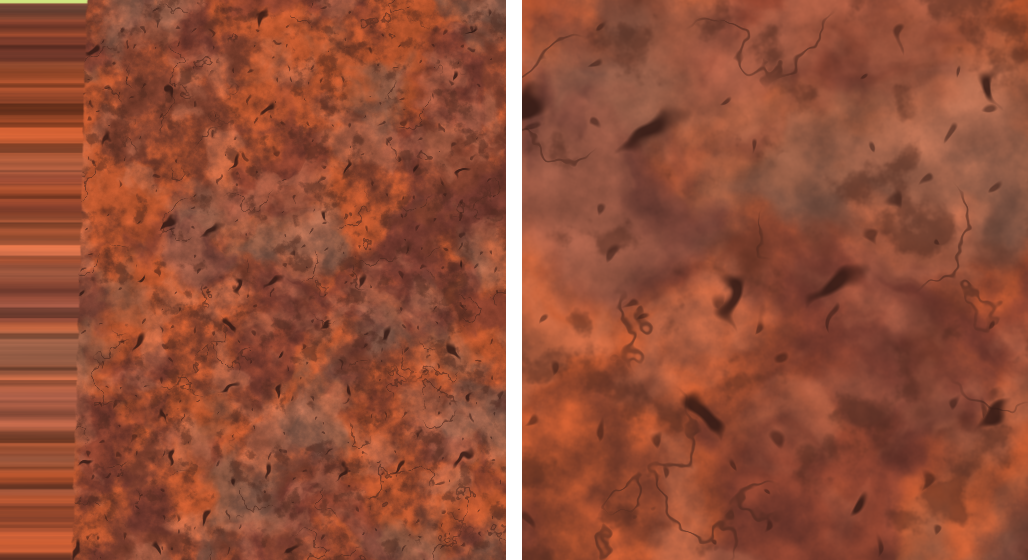
Left, the full canvas; right, a detail of the centre.
Write a Shadertoy shader that draws this texture.

```glsl
float hash(vec2 p) {
    vec3 h = fract(p.xyx * vec3(0.1031, 0.1030, 0.0973));
    h += dot(h, h.yzx + 33.33);
    return fract((h.x + h.y) * h.z);
}

float noise(vec2 p) {
    vec2 cell = floor(p), f = fract(p);
    f = f * f * (3.0 - 2.0 * f);
    return mix(mix(hash(cell), hash(cell + vec2(1, 0)), f.x),
               mix(hash(cell + vec2(0, 1)), hash(cell + 1.0), f.x), f.y);
}

float fbm(vec2 p) {
    float sum = 0.0, gain = 0.5;
    for (int i = 0; i < 5; i++) {
        sum += gain * noise(p);
        p = mat2(1.6, 1.2, -1.2, 1.6) * p + 7.3;
        gain *= 0.52;
    }
    return sum;
}

// Ragged, tilted specks scattered one per grid cell
float flecks(vec2 p, float density, float chance, vec2 size) {
    vec2 wobble = vec2(noise(p * 75.0), noise(p * 75.0 + 30.0)) - 0.5;
    vec2 g = p * density, base = floor(g);
    float dark = 0.0;
    for (int y = -1; y <= 1; y++)
    for (int x = -1; x <= 1; x++) {
        vec2 cell = base + vec2(x, y);
        float present = step(hash(cell + 5.0), chance);
        vec2 center = cell + 0.15 + 0.7 * vec2(hash(cell + 11.0), hash(cell + 23.0));
        float tilt = mix(0.4, 2.1, hash(cell + 37.0));
        vec2 axis = vec2(cos(tilt), sin(tilt));
        vec2 d = (g - center) / density + wobble * 0.013;
        d = vec2(dot(d, axis), dot(d, vec2(-axis.y, axis.x)));
        float scale = mix(0.5, 1.15, hash(cell + 51.0));
        float taper = 1.0 + 0.5 * d.x / size.x;
        float r = length(d / (size * scale * vec2(1.0, max(taper, 0.4))));
        dark = max(dark, present * (1.0 - smoothstep(0.45, 1.25, r)));
    }
    return dark;
}

// Clouded rust with ashen, maroon and pale patches
vec3 rust(vec2 p) {
    vec2 warp = vec2(fbm(p * 12.0), fbm(p * 12.0 + 40.0)) - 0.5;
    vec2 q = p + 0.07 * warp;
    float grit = fbm(p * 48.0 + 9.0);
    float heat = 0.7 * fbm(q * 8.0) + 0.3 * grit;
    float ash = fbm(q * 7.0 + 17.0);
    float wine = fbm(q * 11.0 + 31.0);
    float pale = fbm(q * 15.0 + 53.0);

    vec3 color = mix(vec3(0.48, 0.24, 0.17), vec3(0.70, 0.32, 0.17), smoothstep(0.37, 0.61, heat));
    color = mix(color, vec3(0.45, 0.34, 0.29), 0.65 * smoothstep(0.46, 0.68, ash));
    color = mix(color, vec3(0.39, 0.19, 0.17), 0.60 * smoothstep(0.48, 0.68, wine));
    color = mix(color, vec3(0.76, 0.45, 0.33), 0.45 * smoothstep(0.50, 0.72, pale));
    return color * (0.77 + 0.52 * grit);
}

// Rust broken by dark cracks and pits
vec3 weathered(vec2 p) {
    vec3 color = rust(p);
    float vein = abs(fbm(p * 15.0 + 71.0) - 0.5);
    float crack = (1.0 - smoothstep(0.002, 0.017, vein)) * smoothstep(0.48, 0.72, noise(p * 19.0 + 83.0));
    float pits = flecks(p, 9.0, 0.65, vec2(0.019, 0.0055));
    float specks = flecks(p + 3.7, 30.0, 0.5, vec2(0.0055, 0.0028));
    float stain = smoothstep(0.58, 0.76, fbm(p * 36.0 + 97.0));
    color = mix(color, vec3(0.30, 0.16, 0.12), max(0.6 * crack, 0.5 * stain));
    return mix(color, vec3(0.20, 0.10, 0.08), max(0.85 * pits, 0.5 * specks));
}

// Straight horizontal bands
vec3 streaks(vec2 p) {
    vec3 color = rust(vec2(0.13, p.y));
    float band = fbm(vec2(p.x * 0.6, p.y * 38.0));
    float line = smoothstep(0.68, 0.9, noise(vec2(4.0, p.y * 85.0)));
    return color * (0.72 + 0.6 * band) * (1.0 - 0.3 * line);
}

void mainImage(out vec4 fragColor, in vec2 fragCoord) {
    vec2 p = fragCoord / iResolution.y;
    float edge = 0.128 + 0.027 * p.y + 0.008 * (fbm(vec2(2.0, p.y * 45.0)) - 0.5);
    float inStrip = 1.0 - smoothstep(edge - 0.002, edge + 0.003, p.x);

    vec3 color = mix(weathered(p), streaks(p), inStrip);

    // Bright sliver along the top of the strip
    float sliver = inStrip * smoothstep(0.992, 0.996, p.y);
    color = mix(color, vec3(0.82, 0.90, 0.50), sliver);
    fragColor = vec4(color, 1.0);
}
```
